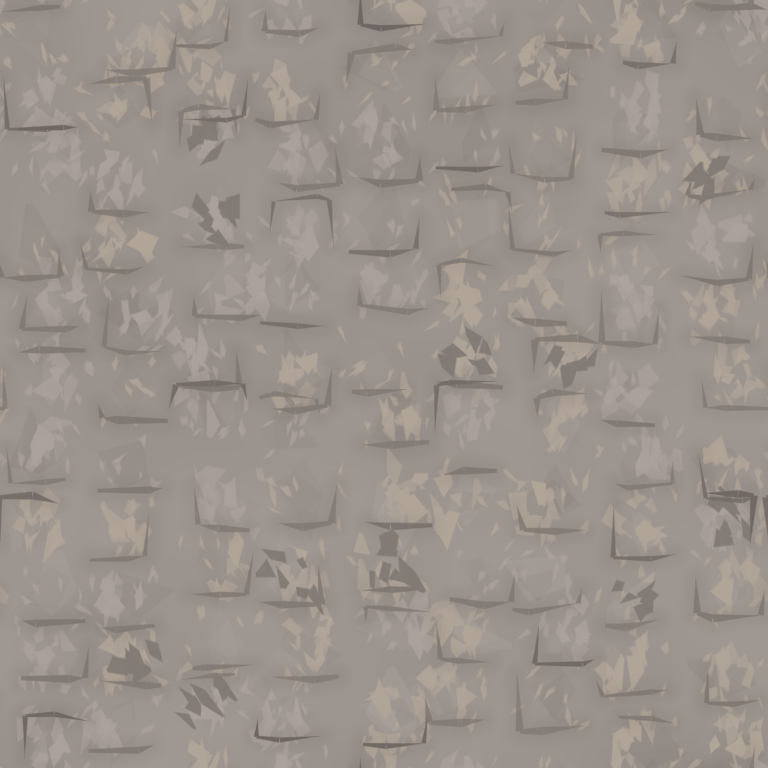
This texture is drawn by a three.js fragment shader. Its source:

```glsl
// Hand-painted worn stone blocks: chiselled dark edges, pale angular chips, soft taupe ground.
varying vec2 vUv;

const vec3 GROUND = vec3(0.602, 0.571, 0.549);
const vec3 WARM_CHIP = vec3(0.690, 0.642, 0.592);
const vec3 MAUVE_CHIP = vec3(0.664, 0.626, 0.608);
const vec3 EDGE = vec3(0.500, 0.470, 0.450);
const vec3 DEEP_EDGE = vec3(0.435, 0.403, 0.388);
const vec2 GRID = vec2(9.0, 11.0);    // blocks across and up
const float SOFT = 0.0012;            // half width of a smoothed edge
const float MOTTLE = 0.050;           // strength of broad tone drift
const float SHADE = 0.024;            // soft darkening beside the edges
const float SHADE_REACH = 0.024;
const float GOUGED_SHARE = 0.11;      // blocks with dark broken faces
const float LIT_SHARE = 0.82;         // blocks with a cluster of pale chips
const int CHIPS = 10;
const int FLAKES = 8;
const int GOUGES = 6;

float hash(vec2 p) {
  vec3 q = fract(vec3(p.xyx) * 0.1031);
  q += dot(q, q.yzx + 33.33);
  return fract((q.x + q.y) * q.z);
}

float rnd(vec2 id, float k) { return hash(id + k * vec2(17.3, 9.1) + 3.7); }

vec2 rnd2(vec2 id, float k) { return vec2(rnd(id, k), rnd(id, k + 0.5)); }

float noise(vec2 p, float period) {
  vec2 i = floor(p), f = fract(p);
  f = f * f * (3.0 - 2.0 * f);
  vec2 a = mod(i, period), b = mod(i + 1.0, period);
  return mix(mix(hash(a), hash(vec2(b.x, a.y)), f.x),
             mix(hash(vec2(a.x, b.y)), hash(b), f.x), f.y);
}

float cover(float d) { return 1.0 - smoothstep(-SOFT, SOFT, d); }

vec2 turn(vec2 p, float a) {
  float c = cos(a), s = sin(a);
  return vec2(c * p.x + s * p.y, c * p.y - s * p.x);
}

// Irregular four-sided splinter, cut from a box by random half planes
float shard(vec2 p, vec2 size, vec2 id, float k) {
  float scale = min(size.x, size.y);
  p /= size;
  float d = max(abs(p.x), abs(p.y)) - 1.3;
  if (d > 0.6) return d * scale;
  for (int i = 0; i < 4; i++) {
    float n = float(i);
    float a = (n + 0.75 * rnd(id, k + n)) * 1.5708;
    d = max(d, dot(p, vec2(cos(a), sin(a))) - 0.2 - 0.55 * rnd(id, k + n + 0.3));
  }
  return d * scale;
}

// Brush stroke with a flat end of half width w at a and half width tipW at b
float stroke(vec2 p, vec2 a, vec2 b, float w, float tipW) {
  float len = length(b - a);
  vec2 dir = (b - a) / len, q = p - a;
  float along = dot(q, dir), across = abs(q.x * dir.y - q.y * dir.x);
  float side = across - mix(w, tipW, clamp(along / len, 0.0, 1.0));
  vec2 outside = vec2(side, max(-along, along - len));
  return min(max(outside.x, outside.y), 0.0) + length(max(outside, 0.0));
}

// Dark outline: a sagging sill, a side rising from its corner, sometimes a second side
float outline(vec2 p, vec2 id) {
  vec2 halfSize = vec2(0.032, 0.028) + vec2(0.012, 0.012) * rnd2(id, 1.0);
  vec2 corner = -halfSize;
  vec2 far = vec2(halfSize.x, -halfSize.y + 0.014 * (rnd(id, 2.0) - 0.4));
  float bend = mix(0.2, 0.8, rnd(id, 3.5));
  vec2 mid = mix(corner, far, bend) - vec2(0.0, 0.007 * rnd(id, 2.5));
  float w = mix(0.0032, 0.0054, rnd(id, 3.0));
  float d = min(stroke(p, mid, corner, w, 0.5 * w), stroke(p, mid, far, w, 0.0));
  float rise = halfSize.y * mix(0.6, 2.0, rnd(id, 4.0));
  vec2 tip = corner + vec2(0.016 * (rnd(id, 5.0) - 0.6), rise);
  if (rnd(id, 6.0) < 0.72) d = min(d, stroke(p, corner, tip, w, 0.0));
  if (rnd(id, 7.0) < 0.3) d = min(d, stroke(p, far, far + vec2(0.005, rise * 0.7), w * 0.8, 0.0));
  return d;
}

void main() {
  // Ground with broad, gentle drift
  float drift = 0.6 * noise(vUv * 6.0, 6.0) + 0.4 * noise(vUv * 15.0 + 5.0, 15.0) - 0.5;
  vec3 color = GROUND + MOTTLE * drift;
  float edgeInk = 0.0, deepInk = 0.0, shade = 0.0;
  vec2 pitch = 1.0 / GRID;
  float column = floor(vUv.x * GRID.x);

  for (int i = -1; i <= 1; i++) for (int j = -1; j <= 1; j++) {
    // Each column slides by its own amount, so rows do not line up
    float cx = column + float(i);
    float slide = hash(vec2(mod(cx, GRID.x), 71.0));
    float cy = floor(vUv.y * GRID.y - slide) + float(j);
    vec2 id = mod(vec2(cx, cy), GRID);
    vec2 center = (vec2(cx, cy + slide) + 0.5 + 0.36 * (rnd2(id, 0.0) - 0.5)) * pitch;
    vec2 p = vUv - center;
    if (max(abs(p.x), abs(p.y)) > 0.074) continue;
    if (rnd(id, 8.0) < 0.5) p.x = -p.x;

    // Broad faint facets
    for (int n = 0; n < 2; n++) {
      float k = 10.0 + 200.0 * float(n);
      float facet = cover(shard(p, vec2(0.046, 0.048), id, k));
      color += 0.040 * (rnd(id, k + 5.0) - 0.5) * facet;
    }

    // Pale chips clustered on the upper face, notched by chips of ground
    vec3 chipColor = mix(WARM_CHIP, MAUVE_CHIP, step(0.55, rnd(id, 16.0)));
    vec2 cluster = vec2(0.040, 0.024) * (rnd2(id, 17.0) - 0.5) + vec2(0.0, 0.006);
    if (rnd(id, 18.0) < LIT_SHARE) for (int n = 0; n < CHIPS; n++) {
      float k = 20.0 + 6.0 * float(n);
      vec2 at = cluster + vec2(0.056, 0.060) * (rnd2(id, k) - 0.5);
      vec2 size = vec2(0.010, 0.015) + vec2(0.010, 0.016) * rnd2(id, k + 1.0);
      float d = shard(turn(p - at, rnd(id, k + 2.0) - 0.5), size, id, k + 1.7);
      vec3 tone = mod(float(n), 4.0) > 2.5 ? GROUND : chipColor;
      color = mix(color, tone, cover(d) * mix(0.6, 1.0, rnd(id, k + 3.1)));
    }

    // Thin slanted flakes
    for (int n = 0; n < FLAKES; n++) {
      float k = 90.0 + 6.0 * float(n);
      vec2 at = vec2(0.100, 0.085) * (rnd2(id, k) - 0.5);
      float d = shard(turn(p - at, 1.6 * rnd(id, k + 1.0) - 1.1), vec2(0.0052, 0.014), id, k + 1.7);
      color = mix(color, chipColor, 0.85 * cover(d));
    }

    // Edges, and broken faces on a few blocks
    vec2 e = rnd(id, 133.0) < 0.25 ? vec2(p.x, -p.y) : p;
    float d = outline(e, id);
    float line = cover(d) * mix(0.75, 1.0, rnd(id, 150.0));
    shade = max(shade, 1.0 - smoothstep(0.0, SHADE_REACH, d));
    edgeInk = max(edgeInk, line);
    deepInk = max(deepInk, line * step(0.75, rnd(id, 151.0)));
    if (rnd(id, 152.0) < GOUGED_SHARE) for (int n = 0; n < GOUGES; n++) {
      float k = 160.0 + 6.0 * float(n);
      vec2 at = vec2(0.060, 0.050) * (rnd2(id, k) - 0.5);
      float g = shard(turn(p - at, 0.5 + rnd(id, k + 1.0)), vec2(0.023, 0.014), id, k + 1.7);
      edgeInk = max(edgeInk, 0.9 * cover(g));
    }
  }
  color -= SHADE * (shade - 0.25);
  color = mix(color, mix(EDGE, DEEP_EDGE, deepInk), edgeInk);
  gl_FragColor = vec4(color, 1.0);
}
```
